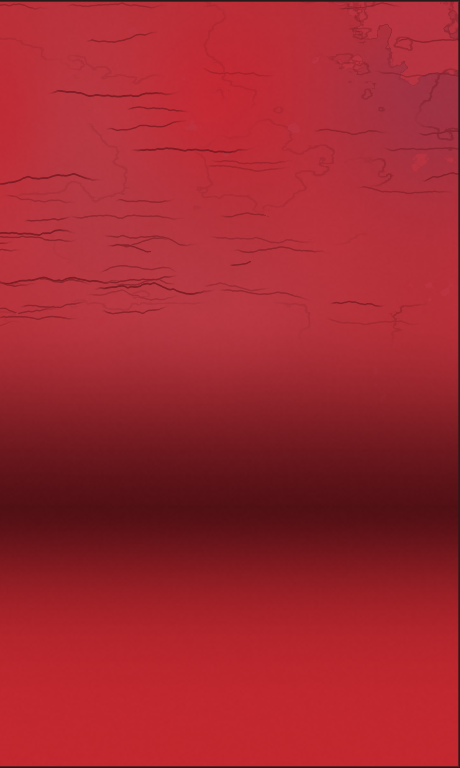
This background is drawn by a WebGL 2 fragment shader. Its source:

```glsl
#version 300 es
// Cracked red plaster wall fading into a dark seam above a smooth red floor.
precision highp float;
uniform vec2 u_resolution;
out vec4 outColor;

const float SEAM = 0.343;
const vec3 SEAM_DARK = vec3(0.32, 0.06, 0.08);
const vec3 FLOOR_RED = vec3(0.765, 0.155, 0.185);
const vec3 WALL_RED = vec3(0.73, 0.185, 0.22);
const vec3 GLOW_RED = vec3(0.765, 0.155, 0.195);
const vec3 DUSTY_ROSE = vec3(0.71, 0.235, 0.275);
const vec3 WORN_PURPLE = vec3(0.57, 0.20, 0.29);
const vec3 FLAKE_RED = vec3(0.73, 0.20, 0.25);
const vec3 CRACK_DARK = vec3(0.40, 0.07, 0.10);
const vec3 FRAME_DARK = vec3(0.16, 0.10, 0.10);

float hash(vec2 p) {
  return fract(sin(dot(p, vec2(127.1, 311.7))) * 43758.5453);
}

float noise(vec2 p) {
  vec2 i = floor(p), f = fract(p);
  f = f * f * (3.0 - 2.0 * f);
  return mix(mix(hash(i), hash(i + vec2(1, 0)), f.x),
             mix(hash(i + vec2(0, 1)), hash(i + vec2(1, 1)), f.x), f.y);
}

float fbm(vec2 p) {
  float sum = 0.0, amp = 0.5;
  for (int i = 0; i < 5; i++) {
    sum += amp * noise(p);
    p = p * 2.03 + 17.3;
    amp *= 0.5;
  }
  return sum / 0.97;
}

// Soft elliptical spot, 1 at its centre
float spot(vec2 p, vec2 centre, vec2 radius) {
  vec2 d = (p - centre) / radius;
  return exp(-dot(d, d));
}

// Wavering stroke from a to b, tapered at both ends
float crack(vec2 p, vec2 a, vec2 b, float width, float pixel) {
  float t = (p.x - a.x) / (b.x - a.x);
  float bend = 0.022 * (fbm(vec2(p.x * 24.0, a.y * 91.0)) - 0.5);
  float d = abs(p.y - mix(a.y, b.y, t) - bend);
  float taper = smoothstep(0.0, 0.12, t) * smoothstep(1.0, 0.75, t);
  return taper * (1.0 - smoothstep(width, width + pixel * 1.2, d));
}

// One random stroke per cell of a wide grid
float crackField(vec2 p, vec2 cell, float seed, float density, float pixel) {
  vec2 id = floor(p / cell);
  float r = hash(id + seed), s = hash(id + seed + 5.7);
  vec2 a = (id + vec2(0.3 * r, 0.35 + 0.3 * s)) * cell;
  vec2 b = (id + vec2(0.65 + 0.35 * s, 0.35 + 0.3 * r)) * cell;
  float shown = step(hash(id + seed + 9.1), density);
  return shown * (0.45 + 0.55 * r) * crack(p, a, b, 0.0002, pixel);
}

// Thin branching contour lines of a noise field
float veins(vec2 p, float level) {
  float n = fbm(p);
  return 1.0 - smoothstep(0.3, 1.4, abs(n - level) / max(fwidth(n), 0.0001));
}

vec3 wallColor(vec2 uv, vec2 p, float pixel) {
  // Broad stains and glows
  float cloud = fbm(p * 7.0);
  vec3 col = mix(WALL_RED, DUSTY_ROSE, 0.75 * spot(uv, vec2(0.22, 0.78), vec2(0.3, 0.2)));
  col = mix(col, DUSTY_ROSE, 0.6 * spot(uv, vec2(0.45, 0.61), vec2(0.32, 0.1)));
  col = mix(col, GLOW_RED, 0.95 * spot(uv, vec2(0.49, 0.88), vec2(0.19, 0.12)));
  col = mix(col, GLOW_RED, 0.7 * spot(uv, vec2(0.0, 0.85), vec2(0.1, 0.12)));
  float worn = spot(uv, vec2(0.98, 0.87), vec2(0.24, 0.13));
  col = mix(col, WORN_PURPLE, worn * (0.45 + 0.6 * cloud));
  col *= 0.97 + 0.06 * cloud;

  // Peeling flakes in the upper right corner
  float corner = spot(uv, vec2(0.9, 0.97), vec2(0.15, 0.075));
  float relief = fbm(p * 24.0 + 3.0) + 0.5 * corner - 0.8;
  float flake = smoothstep(-0.01, 0.015, relief);
  float rim = smoothstep(0.025, 0.0, abs(relief + 0.01)) * corner;
  col = mix(col, FLAKE_RED, 0.85 * flake);
  col = mix(col, CRACK_DARK, 0.35 * rim);

  // Long cracks: x and y of the start, then of the end
  vec4 mainCracks[6] = vec4[6](
    vec4(-0.02, 0.765, 0.23, 0.771), vec4(0.10, 0.876, 0.40, 0.878),
    vec4(-0.02, 0.697, 0.17, 0.696), vec4(-0.02, 0.632, 0.28, 0.637),
    vec4(0.20, 0.627, 0.48, 0.620), vec4(0.28, 0.802, 0.56, 0.804));
  float lines = 0.0;
  vec2 aspect = vec2(p.x / uv.x, 1.0);
  for (int i = 0; i < 6; i++) {
    vec4 m = mainCracks[i];
    lines = max(lines, 0.9 * crack(p, m.xy * aspect, m.zw * aspect, 0.0004, pixel));
  }

  // Short cracks, densest low on the left
  float dense = spot(uv, vec2(0.12, 0.645), vec2(0.42, 0.085));
  for (int i = 0; i < 4; i++) {
    float k = float(i);
    vec2 shift = vec2(0.047, 0.013) * k;
    vec2 cell = vec2(0.13 + 0.025 * k, 0.028 + 0.006 * k);
    lines = max(lines, 0.8 * crackField(p + shift, cell, k * 13.0, 0.1 + 0.65 * dense, pixel));
  }
  float web = veins(p * vec2(9.0, 14.0), 0.5) * smoothstep(0.42, 0.62, noise(p * 13.0));
  lines = max(lines, web * (0.18 + 0.25 * smoothstep(0.6, 0.9, uv.x)));
  lines *= smoothstep(0.54, 0.6, uv.y);
  return mix(col, CRACK_DARK, 0.75 * lines);
}

void main() {
  vec2 uv = gl_FragCoord.xy / u_resolution;
  vec2 p = gl_FragCoord.xy / u_resolution.y;
  float pixel = 1.0 / u_resolution.y;

  // Wall and floor both sink into the seam
  float wallLight = smoothstep(SEAM - 0.03, SEAM + 0.26, uv.y);
  float floorLight = 1.0 - exp(-pow(max(SEAM - uv.y, 0.0) / 0.115, 1.7));
  vec3 wall = mix(SEAM_DARK, wallColor(uv, p, pixel), wallLight);
  vec3 ground = mix(SEAM_DARK, FLOOR_RED, floorLight);
  vec3 col = mix(ground, wall, smoothstep(SEAM - 0.003, SEAM + 0.003, uv.y));
  col += 0.008 * (noise(p * 300.0) - 0.5);

  // Thin dark frame on the top, right and bottom
  float right = u_resolution.x / u_resolution.y - p.x;
  float edge = min(min(p.y, 1.0 - p.y), right);
  col = mix(FRAME_DARK, col, smoothstep(0.0012, 0.0012 + 1.5 * pixel, edge));
  outColor = vec4(col, 1.0);
}
```
